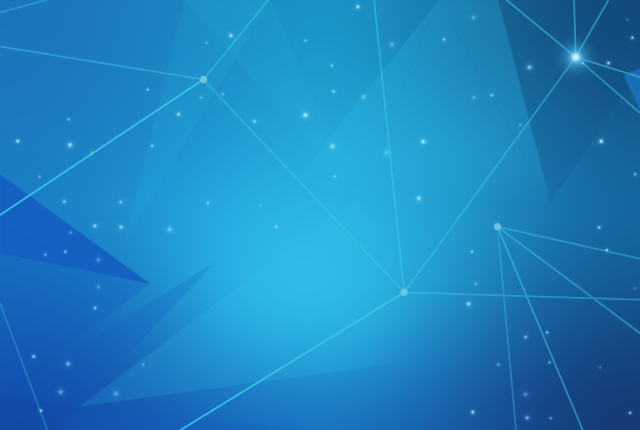
Write a Shadertoy shader that draws this background.

```glsl
// Blue polygonal network backdrop: a soft colour field with a cyan glow, overlaid
// by translucent triangular facets, fans of thin lines from hubs and fine sparks.
// Coordinates are in canvas heights, with the origin at the lower left.

const vec3 CYAN = vec3(0.18, 0.76, 0.92);
const vec3 LINE = vec3(0.22, 0.78, 0.90);
const vec3 ROYAL = vec3(0.07, 0.36, 0.75);
const vec3 NAVY = vec3(0.07, 0.27, 0.50);
const vec3 SPARK = vec3(0.62, 0.93, 1.0);

vec2 hash2(vec2 p) {
    vec3 q = fract(p.xyx * vec3(0.1031, 0.1030, 0.0973));
    q += dot(q, q.yzx + 33.33);
    return fract((q.xx + q.yz) * q.zy);
}

float gradientNoise(vec2 p) {
    vec2 i = floor(p), f = fract(p);
    vec2 u = f * f * (3.0 - 2.0 * f), e = vec2(1, 0);
    float a = dot(hash2(i) - 0.5, f);
    float b = dot(hash2(i + e) - 0.5, f - e);
    float c = dot(hash2(i + e.yx) - 0.5, f - e.yx);
    float d = dot(hash2(i + 1.0) - 0.5, f - 1.0);
    return mix(mix(a, b, u.x), mix(c, d, u.x), u.y);
}

// Smooth three-stop gradient over t in 0..1
vec3 ramp(vec3 a, vec3 b, vec3 c, float t) {
    return mix(mix(a, b, smoothstep(0.0, 0.55, t)), c, smoothstep(0.48, 1.0, t));
}

float halo(vec2 p, vec2 center, vec2 radius) {
    vec2 d = (p - center) / radius;
    return exp(-dot(d, d));
}

// Signed distance to the line a-b, positive on its left
float side(vec2 p, vec2 a, vec2 b) {
    vec2 d = normalize(b - a);
    return d.x * (p.y - a.y) - d.y * (p.x - a.x);
}

float facet(vec2 p, vec2 a, vec2 b, vec2 c, float px) {
    float s = sign(side(c, a, b));
    float d = min(side(p, a, b) * s, min(side(p, b, c) * s, side(p, c, a) * s));
    return smoothstep(-px, px, d);
}

float segment(vec2 p, vec2 a, vec2 b, float px) {
    vec2 d = b - a;
    float t = clamp(dot(p - a, d) / dot(d, d), 0.0, 1.0);
    return 1.0 - smoothstep(0.0006, 0.0012 + px, length(p - a - d * t));
}

// Lines from one hub to four ends, each with its own strength
float fan(vec2 p, vec2 hub, vec2 ends[4], vec4 strength, float px) {
    float m = 0.0;
    for (int i = 0; i < 4; i++) m = max(m, strength[i] * segment(p, hub, ends[i], px));
    return m;
}

float hubDot(vec2 p, vec2 hub, float px) {
    return 1.0 - smoothstep(0.0085 - px, 0.0085 + px, length(p - hub));
}

// One random spark per grid cell, kept where density allows
float sparks(vec2 p, float cells, float density) {
    vec2 id = floor(p * cells), r = hash2(id + 7.0), k = hash2(id + 61.0);
    float d = length(p - (id + 0.25 + 0.5 * r) / cells);
    float size = mix(0.0022, 0.0048, k.y * k.y);
    float glow = exp(-d * d / (size * size)) + 0.25 * exp(-d * d / (size * size * 5.0));
    return step(k.x, density) * glow * mix(0.25, 0.95, r.y);
}

void mainImage(out vec4 fragColor, in vec2 fragCoord) {
    vec2 p = fragCoord / iResolution.y;
    float px = 1.0 / iResolution.y;
    float x = fragCoord.x / iResolution.x;

    // Colour field and central glow
    vec3 low = ramp(vec3(0.07, 0.29, 0.66), vec3(0.09, 0.42, 0.74), vec3(0.08, 0.23, 0.47), x);
    vec3 middle = ramp(vec3(0.10, 0.49, 0.77), vec3(0.12, 0.62, 0.83), vec3(0.08, 0.41, 0.63), x);
    vec3 high = ramp(vec3(0.11, 0.46, 0.73), vec3(0.10, 0.57, 0.77), vec3(0.07, 0.29, 0.48), x);
    vec3 col = ramp(low, middle, high, p.y);
    col = mix(col, CYAN, 0.85 * halo(p, vec2(0.72, 0.35), vec2(0.33, 0.25)));
    col = mix(col, CYAN, 0.25 * halo(p, vec2(0.85, 0.62), vec2(0.40, 0.28)));
    col *= 1.0 + 0.05 * gradientNoise(p * 3.0);

    // Facets: lower left, centre, top, then right corner
    vec2 apex = vec2(0.83, 0.54), foot = vec2(0.184, 0.054), tip = vec2(0.349, 0.34);
    col = mix(col, ROYAL, 0.30 * facet(p, vec2(0, 0.411), tip, vec2(0, 0.08), px));
    col = mix(col, ROYAL, 0.85 * facet(p, vec2(0, 0.595), tip, vec2(0, 0.411), px));
    col = mix(col, ROYAL, 0.22 * facet(p, vec2(0, 0.08), vec2(0.5, 0.39), foot, px));
    col = mix(col, CYAN, 0.18 * facet(p, foot, apex, vec2(1.10, 0.18), px) * smoothstep(1.0, 0.75, p.x));
    col = mix(col, ROYAL, 0.25 * facet(p, foot, vec2(0.75, 0), vec2(0.14, 0), px));
    col = mix(col, CYAN, 0.10 * facet(p, vec2(0.43, 1), vec2(0.63, 1), vec2(0.29, 0.44), px));
    col = mix(col, CYAN, 0.08 * facet(p, vec2(0.43, 1), vec2(0.63, 1), apex, px));
    float pane = max(facet(p, vec2(1.02, 1), vec2(0.692, 0.585), apex, px),
                     facet(p, vec2(1.02, 1), apex, vec2(1.28, 0.53), px));
    pane = max(pane, facet(p, vec2(1.02, 1), vec2(1.159, 1), vec2(1.28, 0.53), px));
    col = mix(col, CYAN, 0.20 * pane * smoothstep(0.50, 0.66, p.y));
    col = mix(col, NAVY, 0.16 * facet(p, vec2(1.159, 1), vec2(1.6, 1), vec2(1.28, 0.53), px));
    col = mix(col, vec3(0.10, 0.46, 0.76), 0.8 * facet(p, vec2(1.45, 0.826), vec2(1.5, 0.845), vec2(1.5, 0.72), px));

    // Line network
    vec2 h1 = vec2(0.473, 0.815), h2 = vec2(0.94, 0.32), h3 = vec2(1.339, 0.867), h4 = vec2(1.157, 0.473);
    float net = fan(p, h1, vec2[4](vec2(0, 0.892), vec2(0.624, 1), vec2(0, 0.5), h2), vec4(0.5, 0.55, 0.95, 0.5), px);
    net = max(net, fan(p, h2, vec2[4](vec2(0.87, 1), h3, vec2(1.49, 0.303), vec2(0.42, 0)), vec4(0.55, 0.5, 0.45, 0.9), px));
    net = max(net, fan(p, h3, vec2[4](vec2(1.178, 1), vec2(1.335, 1), vec2(1.415, 1), vec2(1.49, 0.82)), vec4(0.55), px));
    net = max(net, fan(p, h4, vec2[4](vec2(1.49, 0.398), vec2(1.49, 0.224), vec2(1.355, 0), vec2(1.2, 0)), vec4(0.45, 0.5, 0.55, 0.35), px));
    net = max(net, 0.5 * segment(p, h3, vec2(1.49, 0.736), px));
    net = max(net, 0.4 * segment(p, vec2(0, 0.971), vec2(0.107, 1), px));
    net = max(net, 0.3 * segment(p, vec2(0, 0.295), vec2(0.11, 0), px));
    col = mix(col, LINE, net);
    float dots = max(hubDot(p, h1, px), max(hubDot(p, h2, px), hubDot(p, h4, px)));
    col = mix(col, vec3(0.47, 0.79, 0.86), 0.85 * dots);

    // Scattered sparks and the shining hub
    float quiet = max(halo(p, vec2(0.7, 0.2), vec2(0.40, 0.28)), halo(p, vec2(0.1, 0.95), vec2(0.3, 0.2)));
    float density = 0.28 * (1.0 - smoothstep(0.15, 0.6, quiet));
    col = mix(col, SPARK, min(sparks(p, 16.0, density), 1.0));
    col = mix(col, vec3(0.30, 0.74, 0.95), 0.75 * halo(p, h3, vec2(0.028)));
    col = mix(col, vec3(0.85, 0.98, 1.0), halo(p, h3, vec2(0.010)));
    fragColor = vec4(col, 1.0);
}
```
